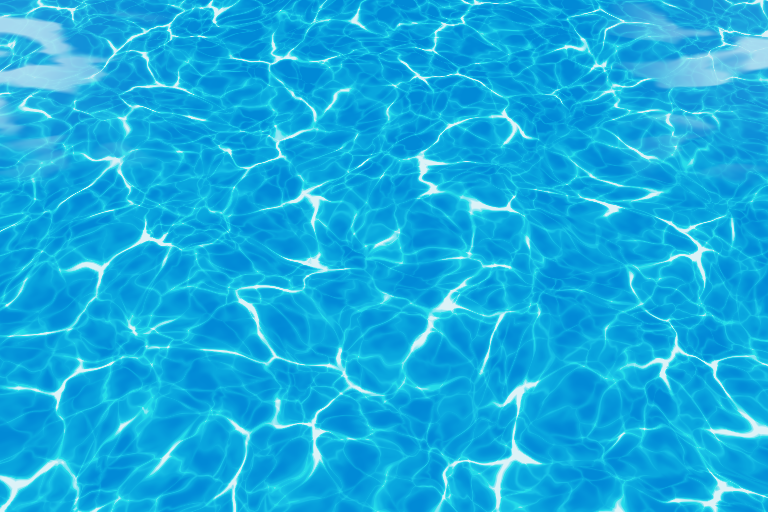
Write a WebGL 1 fragment shader that draws this texture.

```glsl
precision highp float;
uniform vec2 u_resolution;

#define CELL_DENSITY 5.9
#define PERSPECTIVE 0.40
#define WARP 0.25
#define CORE_WIDTH 0.045
#define KNOT_WIDTH 0.085
#define BASE_TONE 0.06
#define FINE_LIGHT 0.50
#define FAINT_LIGHT 0.34
#define GLARE 0.75

const vec3 DEEP  = vec3(0.005, 0.54, 0.84);
const vec3 MID   = vec3(0.035, 0.655, 0.87);
const vec3 LIGHT = vec3(0.09, 0.75, 0.90);
const vec3 AQUA  = vec3(0.14, 0.86, 0.915);
const vec3 PALE  = vec3(0.53, 0.90, 0.95);
const vec3 WHITE = vec3(0.86, 0.95, 0.97);
const vec3 SKY   = vec3(0.74, 0.89, 0.95);

vec2 hash2(vec2 p) {
  vec2 k = vec2(dot(p, vec2(127.1, 311.7)), dot(p, vec2(269.5, 183.3)));
  return fract(sin(k) * 43758.55);
}

mat2 turn(float a) {
  return mat2(cos(a), sin(a), -sin(a), cos(a));
}

// Distances to the three nearest cell centres
vec3 cells(vec2 p) {
  vec2 base = floor(p);
  vec3 near = vec3(8.0);
  for (int j = -1; j <= 1; j++) {
    for (int i = -1; i <= 1; i++) {
      vec2 id = base + vec2(float(i), float(j));
      float d = length(id + 0.1 + 0.8 * hash2(id) - p);
      if (d < near.x) near = vec3(d, near.xy);
      else if (d < near.y) near = vec3(near.x, d, near.y);
      else if (d < near.z) near.z = d;
    }
  }
  return near;
}

// Layered sines, roughly -1 to 1
float swell(vec2 p) {
  float sum = 0.0, amp = 0.55;
  for (int i = 0; i < 4; i++) {
    sum += amp * sin(p.x + 1.3 * sin(p.y * 0.9 + float(i)));
    p = turn(1.1) * p * 1.55 + 2.7;
    amp *= 0.75;
  }
  return sum;
}

// Bends straight cell borders into curved filaments
vec2 ripple(vec2 p) {
  float freq = 1.3, amp = WARP;
  for (int i = 0; i < 5; i++) {
    p += amp * sin(turn(float(i) * 0.9 + 0.4) * p.yx * freq + float(i) * 1.7);
    freq *= 2.0;
    amp *= 0.5;
  }
  return p;
}

// Thin net of secondary light
float net(vec2 p, float width) {
  vec3 d = cells(p);
  return exp(-(d.y - d.x) / width);
}

vec3 waterColor(float t) {
  vec3 c = mix(DEEP, MID, smoothstep(0.0, 0.25, t));
  c = mix(c, LIGHT, smoothstep(0.25, 0.48, t));
  c = mix(c, AQUA, smoothstep(0.48, 0.68, t));
  c = mix(c, PALE, smoothstep(0.72, 0.90, t));
  return mix(c, WHITE, smoothstep(0.90, 1.12, t));
}

void main() {
  vec2 uv = gl_FragCoord.xy / u_resolution;
  vec2 view = vec2((uv.x - 0.5) * u_resolution.x / u_resolution.y, uv.y);

  // Surface receding towards the top
  vec2 plane = view / (1.0 - PERSPECTIVE * view.y);
  vec2 q = plane * vec2(1.0, 1.1) * CELL_DENSITY + vec2(13.0, 7.0);
  vec2 bent = ripple(q);
  float grain = swell(q * 6.5 + 11.0);

  // Main caustic web with ragged borders, swelling where filaments meet
  vec3 d = cells(bent);
  float edge = max(d.y - d.x + 0.022 * grain, 0.0);
  float gain = smoothstep(-0.7, 0.9, swell(q * 2.3));
  float knot = 1.0 - smoothstep(0.0, 0.3, d.z - d.x);
  float width = CORE_WIDTH * (0.6 + 0.6 * gain) + KNOT_WIDTH * knot * gain;
  float core = exp(-edge * edge / (width * width));
  float halo = exp(-edge / 0.13);

  // Finer overlapping nets
  vec2 fineP = turn(0.6) * (q + 0.35 * (bent - q)) * 1.55;
  float fine = net(ripple(fineP + 4.0), 0.085);
  float faint = net(ripple(turn(2.0) * bent * 2.4 + 9.0), 0.13);
  float fineGain = 0.4 + 0.6 * smoothstep(-0.6, 0.6, swell(q * 1.9 + 20.0));
  float faintGain = 0.5 + 0.5 * smoothstep(-0.6, 0.6, swell(q * 2.7 + 31.0));

  float tone = BASE_TONE + 0.05 * swell(q * 2.3 + 5.0) + 0.07 * grain;
  tone += 0.34 * halo * (0.5 + gain);
  tone += FINE_LIGHT * fine * fineGain + FAINT_LIGHT * faint * faintGain;
  tone += core * (0.12 + 0.52 * gain);
  tone -= 0.07 * smoothstep(0.6, 1.0, uv.y);
  vec3 color = waterColor(tone);

  // Sky reflected in flat streaks near the far corners
  float side = max(smoothstep(0.30, 0.02, uv.x), smoothstep(0.74, 0.98, uv.x));
  float corner = side * smoothstep(0.58, 0.88, uv.y);
  float streak = swell(ripple(view * vec2(10.0, 34.0) + 3.0));
  float patches = smoothstep(0.30, 0.65, streak * 0.7 + corner * 0.35);
  color = mix(color, SKY, corner * (0.12 + GLARE * patches));

  gl_FragColor = vec4(color, 1.0);
}
```
